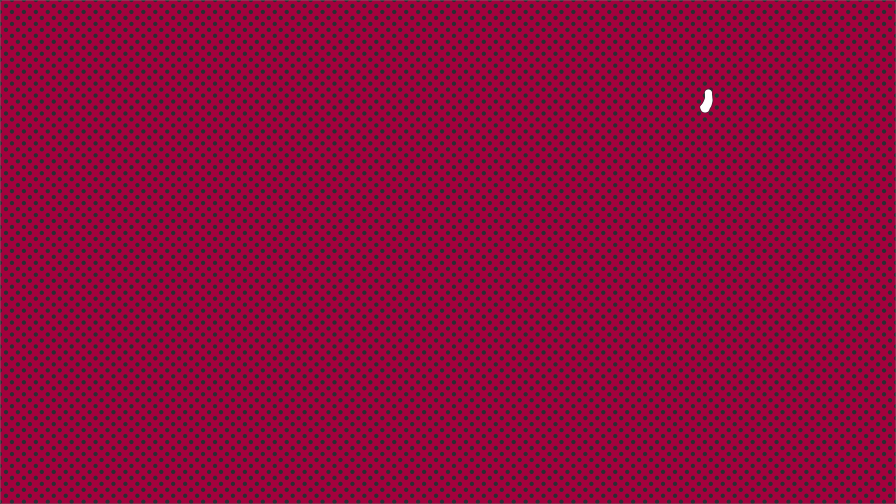
Give the GLSL for this pattern, as a WebGL 2 fragment shader.

```glsl
#version 300 es
precision highp float;
// Crimson cloth with a fine staggered grid of dark dots, one small white
// tear and a faint rim. Dots come from a repeated square tile holding a dot
// at its centre and corners; the tear is a bent, tapered distance shape.

#define TILES_ACROSS 75.0
#define DOT_RADIUS 0.178
#define CRIMSON vec3(0.645, 0.005, 0.240)
#define DOT_DARK vec3(0.160, 0.185, 0.200)
#define TEAR_WHITE vec3(1.0)
#define TEAR_TOP vec2(1.4055, 0.8150)
#define TEAR_BOTTOM vec2(1.3990, 0.7870)
#define TEAR_BEND 0.0035
#define TEAR_OUTLINE 0.0018
#define RIM_WIDTH 0.0020
#define RIM_STRENGTH 0.35

uniform vec2 u_resolution;
out vec4 fragColor;

float hash(float n) {
  return fract(sin(n * 127.1) * 43758.5453);
}

float noise(float x) {
  float i = floor(x);
  return mix(hash(i), hash(i + 1.0), smoothstep(0.0, 1.0, x - i));
}

// Distance to the nearest dot edge, in tile units.
float dotDistance(vec2 tile) {
  vec2 cell = fract(tile) - 0.5;
  float centreDot = length(cell);
  float cornerDot = length(abs(cell) - 0.5);
  return min(centreDot, cornerDot) - DOT_RADIUS;
}

// Tapered capsule, bowed to the right and slightly ragged.
float tearDistance(vec2 p) {
  vec2 axis = TEAR_BOTTOM - TEAR_TOP;
  float t = clamp(dot(p - TEAR_TOP, axis) / dot(axis, axis), 0.0, 1.0);
  vec2 spine = TEAR_TOP + axis * t;
  spine.x += TEAR_BEND * sin(3.14159 * t);
  float ragged = 0.0015 * (noise(p.y * 180.0) - 0.5);
  return length(p - spine) - mix(0.0075, 0.0100, t) + ragged;
}

void main() {
  // Canvas heights, origin at the lower left.
  vec2 p = gl_FragCoord.xy / u_resolution.y;
  float aspect = u_resolution.x / u_resolution.y;
  float pixel = 1.0 / u_resolution.y;

  // Dots, with the tiles laid from the top left corner.
  float tileSize = aspect / TILES_ACROSS;
  float dotEdge = dotDistance(vec2(p.x, 1.0 - p.y) / tileSize) * tileSize;
  float dotMask = 1.0 - smoothstep(-0.7 * pixel, 0.7 * pixel, dotEdge);
  vec3 colour = mix(CRIMSON, DOT_DARK, dotMask);

  // Faint grey rim.
  vec2 toSide = min(p, vec2(aspect, 1.0) - p);
  float rimEdge = min(toSide.x, toSide.y) - RIM_WIDTH;
  float rim = 1.0 - smoothstep(-0.5 * pixel, 0.5 * pixel, rimEdge);
  colour = mix(colour, vec3(0.5), rim * RIM_STRENGTH);

  // White tear with a thin dark outline.
  float tear = tearDistance(p);
  float outline = 1.0 - smoothstep(-0.6 * pixel, 0.6 * pixel, tear - TEAR_OUTLINE);
  float inside = 1.0 - smoothstep(-0.6 * pixel, 0.6 * pixel, tear);
  colour = mix(colour, DOT_DARK, outline * 0.6);
  colour = mix(colour, TEAR_WHITE, inside);

  fragColor = vec4(colour, 1.0);
}
```
